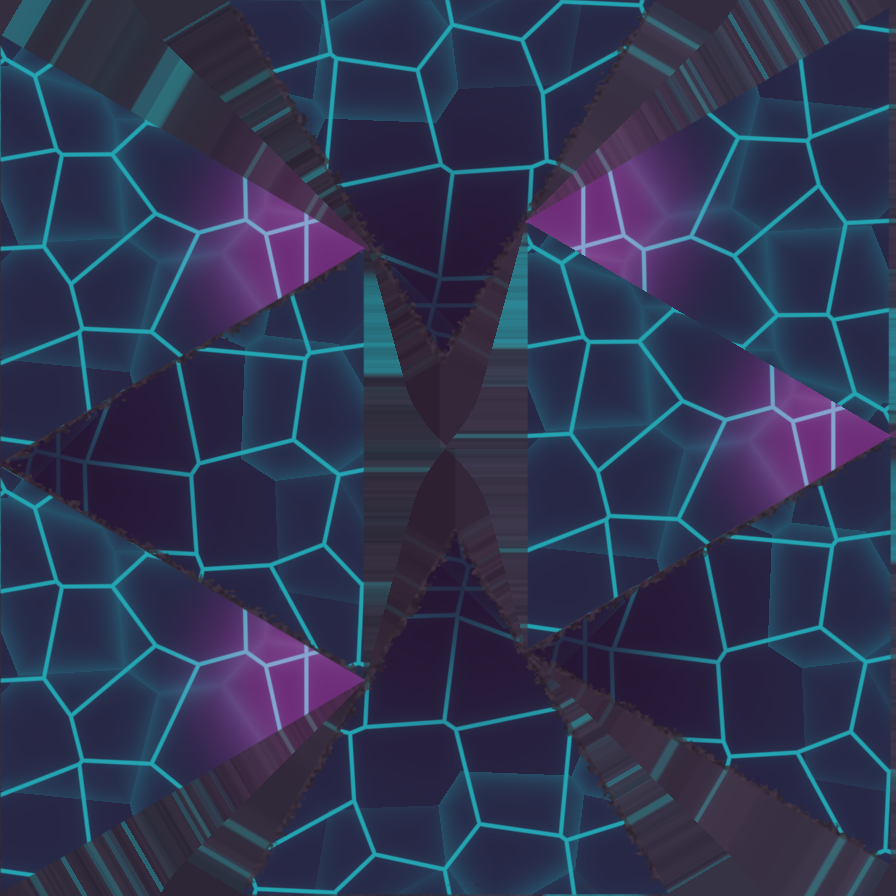
A WebGL 1 fragment shader for this background:

```glsl
precision highp float;
// Eight triangular tiles, bright and dark, carry a cracked pattern of glowing cells.
// Gaps take the colour of the closest point on the nearest tile, which smears
// the pattern into streaks perpendicular to the tile edges.
uniform vec2 u_resolution;

const float HEIGHT = 0.406;      // tip to base of a tile
const float HALF_BASE = 0.238;
const vec3 NAVY = vec3(0.155, 0.15, 0.27);
const vec3 PLUM = vec3(0.15, 0.085, 0.20);
const vec3 MAGENTA = vec3(0.43, 0.17, 0.47);
const vec3 TEAL = vec3(0.14, 0.66, 0.71);
const vec3 BROWN = vec3(0.28, 0.22, 0.265);

float hash(vec2 p) {
  return fract(sin(dot(p, vec2(127.1, 311.7))) * 43758.5453);
}

vec2 hash2(vec2 p) {
  return vec2(hash(p), hash(p + 17.3));
}

float noise(vec2 p) {
  vec2 i = floor(p), f = fract(p);
  f = f * f * (3.0 - 2.0 * f);
  return mix(mix(hash(i), hash(i + vec2(1.0, 0.0)), f.x),
             mix(hash(i + vec2(0.0, 1.0)), hash(i + 1.0), f.x), f.y);
}

// Stepped one-dimensional noise with narrow soft joins
float bands(float x, float seed) {
  float i = floor(x);
  return mix(hash(vec2(i, seed)), hash(vec2(i + 1.0, seed)), smoothstep(0.8, 1.0, fract(x)));
}

// Voronoi cells: x is the distance to the border, y a random value of the cell
vec2 cells(vec2 p) {
  vec2 base = floor(p), f = fract(p), nearest = vec2(0.0), home = vec2(0.0);
  float best = 9.0;
  for (int j = -1; j <= 1; j++) for (int i = -1; i <= 1; i++) {
    vec2 g = vec2(float(i), float(j));
    vec2 r = g + 0.1 + 0.8 * hash2(base + g) - f;
    if (dot(r, r) < best) { best = dot(r, r); nearest = r; home = g; }
  }
  float border = 9.0;
  for (int j = -2; j <= 2; j++) for (int i = -2; i <= 2; i++) {
    vec2 g = home + vec2(float(i), float(j));
    vec2 r = g + 0.1 + 0.8 * hash2(base + g) - f;
    vec2 gap = r - nearest;
    if (dot(gap, gap) > 0.0001) border = min(border, dot(0.5 * (r + nearest), normalize(gap)));
  }
  return vec2(border, hash(base + home + 4.7));
}

// Closest point on a tile whose tip is the origin; z is the signed distance
vec3 closestOnTile(vec2 q) {
  vec2 a = vec2(q.x, abs(q.y)), corner = vec2(HEIGHT, HALF_BASE);
  vec2 onSide = corner * clamp(dot(a, corner) / dot(corner, corner), 0.0, 1.0);
  vec2 onBase = vec2(HEIGHT, min(a.y, HALF_BASE));
  float side = distance(a, onSide), base = distance(a, onBase);
  bool inside = a.x < HEIGHT && a.y * HEIGHT < a.x * HALF_BASE;
  vec2 c = inside ? a : (side < base ? onSide : onBase);
  return vec3(c.x, q.y < 0.0 ? -c.y : c.y, inside ? -min(side, base) : min(side, base));
}

// Keeps the nearest tile in best: closest point, distance, darkness
void tile(vec2 p, vec2 tip, vec2 axis, float dark, inout vec4 best) {
  vec2 d = p - tip;
  vec3 hit = closestOnTile(vec2(dot(d, axis), dot(d, vec2(-axis.y, axis.x))));
  if (hit.z < best.z) best = vec4(hit, dark);
}

// Cracked cell pattern in tile space
vec3 pattern(vec2 q, float dark, float pixel) {
  float r = length(q * vec2(1.0, 1.15));
  float glow = (1.0 - smoothstep(0.09, 0.25, r)) * (1.0 - dark);
  float reveal = mix(1.0, 0.15 + 0.85 * smoothstep(0.05, 0.27, r), dark);
  vec3 color = mix(NAVY, PLUM, dark * (1.0 - smoothstep(0.06, 0.38, r)));
  color = mix(color, MAGENTA, glow);

  // Faint overlapping panes, lit from their borders
  vec2 pane = cells(q * 7.0 + 23.0 + dark * 9.0);
  float sheen = exp(-pane.x * 9.0) * smoothstep(0.35, 0.9, pane.y);
  color = mix(color, mix(TEAL, vec3(0.62, 0.48, 0.72), glow), 0.32 * sheen * reveal);

  // Sharp luminous veins and a crossbar near the tip
  float vein = cells(q * 9.0 + 3.0 + dark * 31.0).x / 9.0;
  vein = min(vein, abs(q.x - 0.065));
  float line = 1.0 - smoothstep(0.0012, 0.0024 + pixel, vein);
  vec3 veinColor = mix(TEAL, vec3(0.62, 0.66, 0.85), glow * 0.8);
  return mix(color, veinColor, reveal * (0.85 * line + 0.13 * exp(-vein * 140.0)));
}

void main() {
  vec2 p = gl_FragCoord.xy / u_resolution;
  float pixel = 1.0 / min(u_resolution.x, u_resolution.y);
  vec2 right = vec2(1.0, 0.0), up = vec2(0.0, 1.0);

  vec4 t = vec4(0.0, 0.0, 9.0, 0.0);
  tile(p, vec2(0.407, 0.723), -right, 0.0, t);
  tile(p, vec2(0.407, 0.241), -right, 0.0, t);
  tile(p, vec2(0.995, 0.514), -right, 0.0, t);
  tile(p, vec2(0.586, 0.753), right, 0.0, t);
  tile(p, vec2(0.000, 0.482), right, 1.0, t);
  tile(p, vec2(0.588, 0.273), right, 1.0, t);
  tile(p, vec2(0.493, 0.594), up, 1.0, t);
  tile(p, vec2(0.508, 0.408), -up, 1.0, t);
  vec3 color = pattern(t.xy, t.w, pixel);

  // Streaks: muted pattern, stepped tones and scattered teal bars
  float along = t.x + 1.3 * t.y;
  float tone = 0.6 * bands(along * 75.0, t.w) + 0.4 * bands(along * 190.0, 5.0 + t.w);
  float atBase = step(HEIGHT - 0.001, t.x);
  float bar = smoothstep(0.8, 0.95, bands(along * 110.0, 8.0 + t.w)) * smoothstep(0.12, 0.3, t.x);
  float v = t.y * (2.0 * t.w - 1.0);
  float block = atBase * smoothstep(0.095, 0.105, v) * (1.0 - smoothstep(0.2, 0.22, v));
  vec3 streak = mix(color, BROWN * (0.72 + 0.5 * tone), 0.58);
  streak *= mix(0.86, 1.0, smoothstep(-pixel, pixel, p.x - mix(0.491, 0.508, step(p.y, 0.5))));
  streak = mix(streak, TEAL, max(0.5 * bar * (1.0 - atBase), block * (0.45 + 0.3 * tone)));
  color = mix(color, streak, smoothstep(-pixel, pixel, t.z));

  // Ragged brown fringe on the slanted sides of dark tiles
  float rough = (noise(p * 150.0) + noise(p * 320.0) - 1.0) * 0.009;
  float fringe = smoothstep(-0.007, -0.002, t.z + rough) * (1.0 - smoothstep(0.0, 0.004, t.z));
  fringe *= t.w * (1.0 - smoothstep(HEIGHT - 0.012, HEIGHT - 0.006, t.x));
  color = mix(color, BROWN * (0.55 + 0.5 * noise(p * 230.0)), 0.8 * fringe);
  gl_FragColor = vec4(color, 1.0);
}
```
